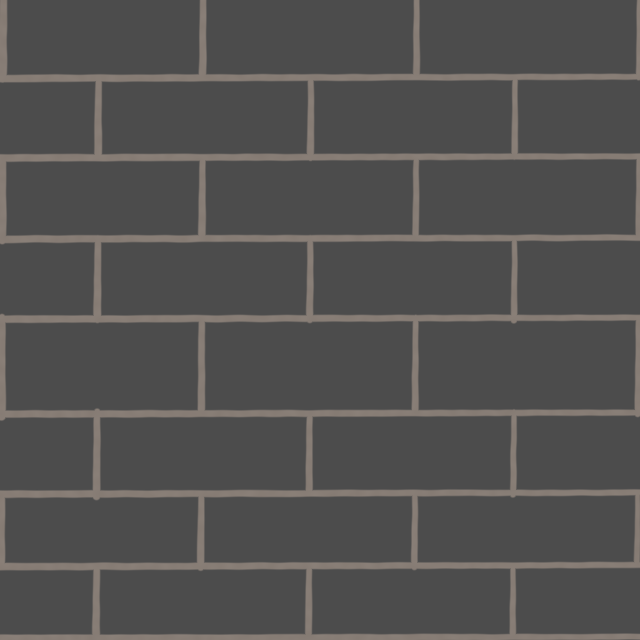
This pattern is drawn by a three.js fragment shader. Its source:

```glsl
varying vec2 vUv;

float hash(vec2 p) {
  return fract(sin(dot(p, vec2(127.1, 311.7))) * 43758.5);
}

float gradientDot(vec2 cell, vec2 offset) {
  float angle = 6.2832 * hash(cell);
  return dot(vec2(cos(angle), sin(angle)), offset);
}

float gradientNoise(vec2 p) {
  vec2 i = floor(p), f = fract(p);
  vec2 u = f * f * f * (f * (f * 6.0 - 15.0) + 10.0);
  vec2 e = vec2(1.0, 0.0);
  return mix(mix(gradientDot(i, f), gradientDot(i + e, f - e), u.x),
             mix(gradientDot(i + e.yx, f - e.yx), gradientDot(i + 1.0, f - 1.0), u.x), u.y);
}

// Height of the bed joint under a course, at the left edge
float bedHeight(float course) {
  vec4 pick = vec4(equal(vec4(0.0, 1.0, 2.0, 3.0), vec4(mod(course, 4.0))));
  if (course > 7.5) return 1.03;
  return course < 3.5 ? dot(pick, vec4(0.0026, 0.1146, 0.2279, 0.3529))
                      : dot(pick, vec4(0.5013, 0.6263, 0.7533, 0.8776));
}

// Distance to a round-ended stroke that tapers from a to b
float taperedStroke(vec2 p, vec2 a, vec2 b, float radiusA, float radiusB) {
  vec2 axis = b - a;
  float t = clamp(dot(p - a, axis) / dot(axis, axis), 0.0, 1.0);
  return length(p - a - t * axis) - mix(radiusA, radiusB, t);
}

float mortarDistance(vec2 p) {
  float d = 1.0;
  for (int row = 0; row < 8; row++) {
    float course = float(row);
    float low = bedHeight(course);
    float high = bedHeight(course + 1.0);

    // Bed joint, rising and thinning slightly to the right
    d = min(d, abs(p.y - low - 0.0025 * p.x) - mix(0.0058, 0.0046, p.x));

    // Upright joints, staggered on alternate courses
    vec4 columns = mod(course, 2.0) > 0.5 ? vec4(0.005, 0.317, 0.651, 0.999)
                                        : vec4(0.154, 0.486, 0.805, 1.15);
    for (int i = 0; i < 4; i++) {
      float x = columns[i] + 0.004 * (low - 0.9);
      float slope = 0.0025 * x;
      float radius = mix(0.0060, 0.0043, x);
      vec2 seed = vec2(course, float(i));
      float overTop = 0.005 * pow(hash(seed + 3.7), 3.0) - 0.001;
      float overBottom = 0.005 * pow(hash(seed + 9.2), 2.0) - 0.001;
      vec2 top = vec2(x + 0.0006, high + slope + overTop);
      vec2 bottom = vec2(x - 0.0004, low + slope - overBottom);
      d = min(d, taperedStroke(p, top, bottom, radius * 0.88, radius * 1.08));
    }
  }
  return d;
}

void main() {
  // Hand-drawn waver of the joint edges
  vec2 waver = vec2(gradientNoise(vUv * 28.0), gradientNoise(vUv * 28.0 + 57.0));
  float d = mortarDistance(vUv + 0.0011 * waver);

  float soft = max(0.0017, 0.75 * fwidth(vUv.x));
  float mortar = 1.0 - smoothstep(-soft, soft, d);

  // Flat brick and faintly mottled mortar
  vec3 brickColor = vec3(0.30);
  vec3 mortarColor = vec3(0.53, 0.49, 0.46) + 0.018 * gradientNoise(vUv * 60.0);
  gl_FragColor = vec4(mix(brickColor, mortarColor, mortar), 1.0);
}
```
